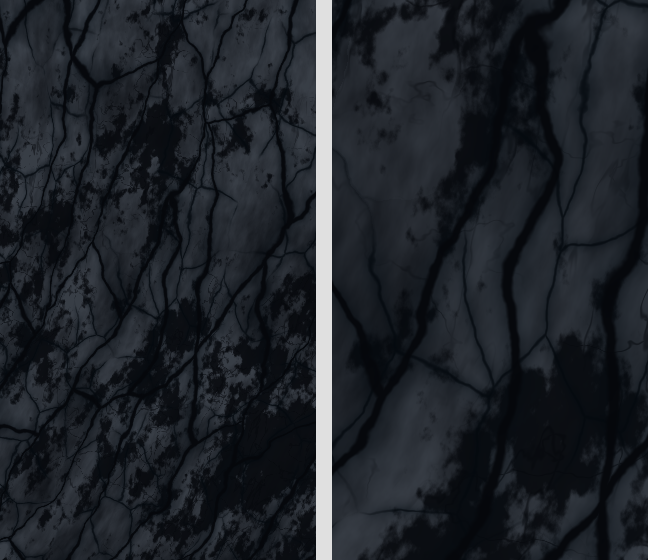
Left, the full canvas; right, a detail of the centre.
Write a Shadertoy shader that draws this texture.

```glsl
const vec3 DARK_ROCK = vec3(0.020, 0.028, 0.044);
const vec3 PALE_ROCK = vec3(0.194, 0.214, 0.244);
const vec3 CRACK_TINT = vec3(-0.005, 0.007, 0.012);
const vec2 SLAB_GRID = vec2(5.2, 1.05);
const vec2 SPLIT_GRID = vec2(8.0, 3.0);
const float BASE_TONE = 0.86;
const float MOTTLE = 1.15;
const float SLAB_CONTRAST = 0.22;
const float GRIT = 0.55;
const float STAIN_DEPTH = 0.86;
const float CRACK_WIDTH = 0.0058;
const float SHADOW_WIDTH = 0.026;
const float SPLIT_WIDTH = 0.0032;
const float HAIRLINE_DEPTH = 0.55;

float hash(vec2 p) {
    return fract(sin(dot(p, vec2(127.1, 311.7))) * 43758.5);
}

vec2 hash2(vec2 p) {
    return vec2(hash(p), hash(p + vec2(37.3, 17.9)));
}

float noise(vec2 p) {
    vec2 i = floor(p), f = fract(p);
    f = f * f * (3.0 - 2.0 * f);
    return mix(mix(hash(i), hash(i + vec2(1, 0)), f.x),
               mix(hash(i + vec2(0, 1)), hash(i + vec2(1, 1)), f.x), f.y);
}

float fbm(vec2 p) {
    float sum = 0.0, amp = 0.52;
    for (int i = 0; i < 5; i++) {
        sum += amp * noise(p);
        p = mat2(1.6, 1.2, -1.2, 1.6) * p + 11.7;
        amp *= 0.5;
    }
    return sum;
}

// Voronoi slabs: x = edge distance in canvas units, y = slab id, zw = offset from centre
vec4 slabs(vec2 p, vec2 gridScale) {
    vec2 cell = floor(p), f = fract(p);
    vec2 nearCell = vec2(0), nearOffset = vec2(0);
    float nearest = 9.0;
    for (int y = -1; y <= 1; y++)
    for (int x = -1; x <= 1; x++) {
        vec2 g = vec2(x, y);
        vec2 r = g + hash2(cell + g) - f;
        float d = dot(r, r);
        if (d < nearest) { nearest = d; nearCell = g; nearOffset = r; }
    }
    float edge = 9.0;
    for (int y = -2; y <= 2; y++)
    for (int x = -2; x <= 2; x++) {
        vec2 g = nearCell + vec2(x, y);
        vec2 r = g + hash2(cell + g) - f;
        vec2 across = r - nearOffset;
        if (dot(across, across) > 0.0001) {
            vec2 n = normalize(across);
            edge = min(edge, dot(0.5 * (nearOffset + r), n) / length(n * gridScale));
        }
    }
    return vec4(edge, hash(cell + nearCell + 5.3), -nearOffset);
}

// Thin lines where the noise crosses its middle value
float hairline(vec2 p, float width) {
    return 1.0 - smoothstep(0.0, width, abs(fbm(p) - 0.5));
}

void mainImage(out vec4 fragColor, in vec2 fragCoord) {
    vec2 p = fragCoord / iResolution.x;
    float pixel = 1.0 / iResolution.x;

    // Bent, jagged space: slabs lean right low down and stand upright at the top
    vec2 bend = vec2(fbm(p * 2.6), fbm(p * 2.6 + 31.0)) - 0.5;
    vec2 jag = vec2(fbm(p * 17.0 + 7.0), fbm(p * 17.0 + 53.0)) - 0.5;
    vec2 w = p + 0.17 * bend + 0.026 * jag;
    vec2 leaning = vec2(w.x - 0.75 * w.y + 0.17 * w.y * w.y,
                        w.y * (2.3 - 0.35 * w.y));

    vec4 slab = slabs(leaning * SLAB_GRID + 3.0, SLAB_GRID * vec2(1.0, 1.8));
    vec4 split = slabs(vec2(w.x - 0.12 * w.y, leaning.y) * SPLIT_GRID + 19.0,
                       SPLIT_GRID * vec2(1.0, 1.8));

    // Mottled faces, brushed along the lean
    vec2 along = vec2(p.x - 0.55 * p.y + 0.14 * p.y * p.y, 0.6 * p.y) + 0.06 * bend;
    float tone = BASE_TONE + MOTTLE * (fbm(along * 8.0 + 4.0) - 0.5);
    tone += SLAB_CONTRAST * (slab.y - 0.5) - 0.14 * slab.z;
    tone += 0.16 * (split.y - 0.5);
    tone += GRIT * (fbm(along * vec2(52.0, 40.0)) - 0.5);

    // Gritty dark stains with broken borders
    float patches = fbm(along * vec2(4.5, 5.0) + 23.0);
    float grain = fbm(along * vec2(30.0, 26.0) + 61.0);
    float speckle = fbm(p * vec2(75.0, 60.0) + 37.0);
    float stain = smoothstep(0.46, 0.64,
        patches + 0.75 * (grain - 0.5) + 0.40 * (speckle - 0.5));
    tone *= 1.0 - STAIN_DEPTH * stain;

    // Fine scratches, strongest near the stains
    float scratches = max(hairline(along * vec2(15.0, 9.0) + 71.0, 0.022),
                          hairline(p * vec2(10.0, 14.0) + 83.0, 0.018));
    tone *= 1.0 - HAIRLINE_DEPTH * scratches * smoothstep(0.34, 0.52, patches);

    // Secondary splits fade in and out
    float splitMask = smoothstep(0.34, 0.54, fbm(p * 5.0 + 91.0));
    float splitLine = 1.0 - smoothstep(0.0, SPLIT_WIDTH + pixel, split.x);
    float splitShade = exp(-split.x / (0.30 * SHADOW_WIDTH));
    tone *= 1.0 - splitMask * max(0.85 * splitLine, 0.5 * splitShade);

    // Main cracks with soft shadows of uneven width
    float strength = mix(0.45, 1.5, smoothstep(0.3, 0.7, noise(p * 4.0 + 13.0)));
    float width = CRACK_WIDTH * strength;
    float crack = 1.0 - smoothstep(0.4 * width, width + 0.7 * pixel, slab.x);
    float shadow = exp(-slab.x / (SHADOW_WIDTH * strength * 0.6));
    tone *= (1.0 - 0.95 * crack) * (1.0 - 0.6 * shadow);

    vec3 color = mix(DARK_ROCK, PALE_ROCK, clamp(tone, 0.0, 1.15));
    color += CRACK_TINT * max(shadow, splitMask * splitShade) * (1.0 - crack);
    fragColor = vec4(color, 1.0);
}
```
